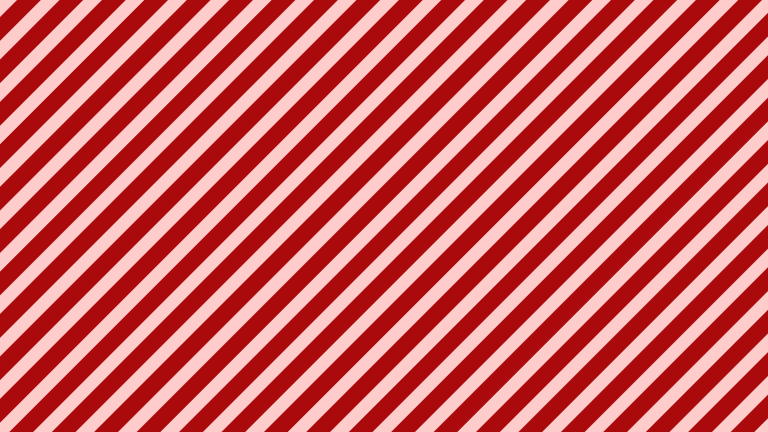
A WebGL 2 fragment shader for this pattern:

```glsl
#version 300 es
precision highp float;
// Diagonal candy stripes: pale pink bands rising at 45 degrees over deep red.

uniform vec2 u_resolution;
out vec4 fragColor;

const vec3 DEEP_RED = vec3(0.67, 0.04, 0.05);
const vec3 PALE_PINK = vec3(1.0, 0.8, 0.8);

const float STRIPE_PERIOD = 5.0 / 72.0; // across the stripes, in canvas heights
const float PINK_SHARE = 0.44;          // part of each period that is pink
const float STRIPE_ANGLE = radians(45.0);

// Signed distance to the nearest band; bands are centred on multiples of period.
float bandDistance(float across, float period, float share) {
  float fromCentre = abs(fract(across / period + 0.5) - 0.5) * period;
  return fromCentre - 0.5 * share * period;
}

// Coverage of a shape, softened over about one pixel.
float coverage(float dist, float pixel) {
  return clamp(0.5 - dist / pixel, 0.0, 1.0);
}

void main() {
  // Canvas heights, origin at the lower left
  vec2 p = gl_FragCoord.xy / u_resolution.y;
  float pixel = 1.0 / u_resolution.y;

  // Position measured square to the stripes
  vec2 stripeNormal = vec2(sin(STRIPE_ANGLE), -cos(STRIPE_ANGLE));
  float across = dot(p, stripeNormal);

  float pink = coverage(bandDistance(across, STRIPE_PERIOD, PINK_SHARE), pixel);
  fragColor = vec4(mix(DEEP_RED, PALE_PINK, pink), 1.0);
}
```
